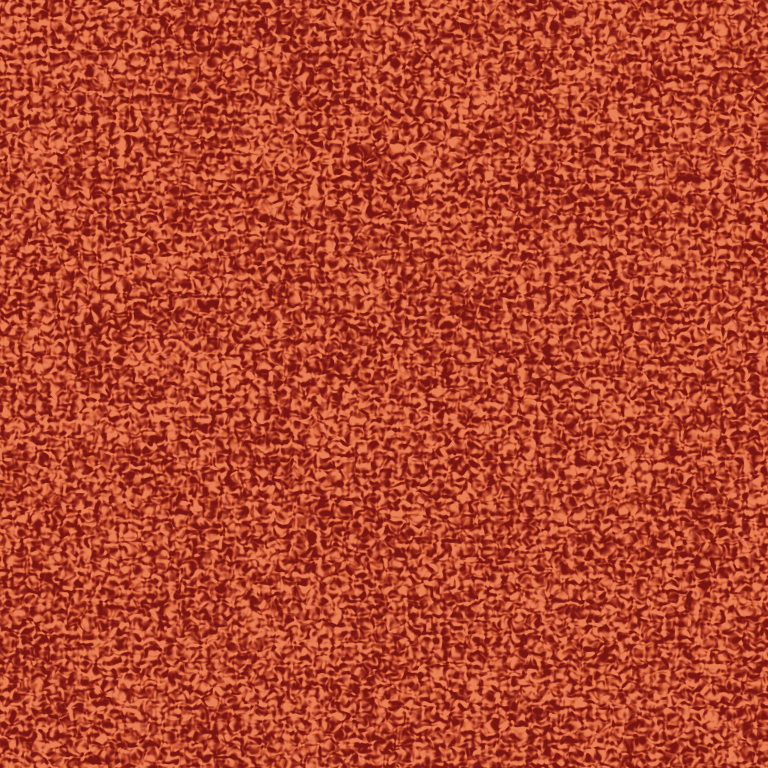
A three.js fragment shader for this texture:

```glsl
// Draws a rust-orange woven upholstery cloth with nubby, irregular yarn.
varying vec2 vUv;

const vec3 CREVICE = vec3(0.47, 0.08, 0.065);
const vec3 SHADOW = vec3(0.59, 0.15, 0.11);
const vec3 YARN = vec3(0.70, 0.25, 0.15);
const vec3 LIT_ORANGE = vec3(0.84, 0.37, 0.20);
const vec3 LIT_PINK = vec3(0.83, 0.38, 0.27);
const vec3 HIGHLIGHT = vec3(0.92, 0.51, 0.34);

const float TAU = 6.28318;
const float NOISE_DEVIATION = 0.212;

float hash(vec2 p) {
  return fract(sin(dot(p, vec2(127.1, 311.7))) * 43758.5);
}

// Slope contributed by one lattice corner, along a random direction.
float cornerSlope(vec2 corner, vec2 offset) {
  float angle = TAU * hash(corner);
  return dot(vec2(cos(angle), sin(angle)), offset);
}

// Gradient noise scaled to unit deviation around zero.
float noise(vec2 p) {
  vec2 cell = floor(p);
  vec2 f = fract(p);
  vec2 s = f * f * (3.0 - 2.0 * f);
  vec2 right = vec2(1.0, 0.0);
  vec2 up = vec2(0.0, 1.0);
  float low = mix(cornerSlope(cell, f), cornerSlope(cell + right, f - right), s.x);
  float high = mix(cornerSlope(cell + up, f - up), cornerSlope(cell + 1.0, f - 1.0), s.x);
  return mix(low, high, s.y) / NOISE_DEVIATION;
}

// Bends the yarn so that the nubs curl off the straight grid.
vec2 bend(vec2 uv, float frequency, float amount) {
  vec2 p = uv * frequency;
  return uv + amount * vec2(noise(p + 17.3), noise(p + 61.8));
}

// Height of the cloth: crossing nubs, long threads, fuzz and slow unevenness.
float clothHeight(vec2 uv) {
  vec2 bent = bend(uv, 75.0, 0.0013);
  float weft = noise(bent * vec2(92.0, 185.0));
  float warp = noise(bent * vec2(185.0, 108.0) + 37.4);
  float fuzz = noise(bent * 235.0 + 83.6);
  float rows = noise(uv * vec2(14.0, 165.0) + 5.7);
  float columns = noise(uv * vec2(165.0, 16.0) + 29.1);
  float uneven = noise(uv * vec2(9.0, 14.0) + 3.2) + noise(uv * vec2(24.0, 36.0) + 47.9);
  float height = 0.72 * weft + 0.58 * warp + 0.36 * fuzz;
  height += 0.24 * rows + 0.24 * columns + 0.10 * uneven;
  return height / 1.07;
}

// Spreads a bell-shaped height evenly over 0 to 1.
float evenTone(float height) {
  return 1.0 / (1.0 + exp(-1.75 * height));
}

float ramp(float start, float end, float x) {
  return clamp((x - start) / (end - start), 0.0, 1.0);
}

// Colour from the deep gaps to the raised fibres.
vec3 clothColour(float tone, float pinkness) {
  vec3 lit = mix(LIT_ORANGE, LIT_PINK, pinkness);
  vec3 colour = mix(CREVICE, SHADOW, ramp(0.07, 0.26, tone));
  colour = mix(colour, YARN, ramp(0.26, 0.49, tone));
  colour = mix(colour, lit, ramp(0.49, 0.73, tone));
  return mix(colour, HIGHLIGHT, ramp(0.73, 0.94, tone));
}

void main() {
  float tone = evenTone(clothHeight(vUv));
  float pinkness = smoothstep(-0.8, 0.8, noise(vUv * 150.0 + 71.5));
  gl_FragColor = vec4(clothColour(tone, pinkness), 1.0);
}
```
